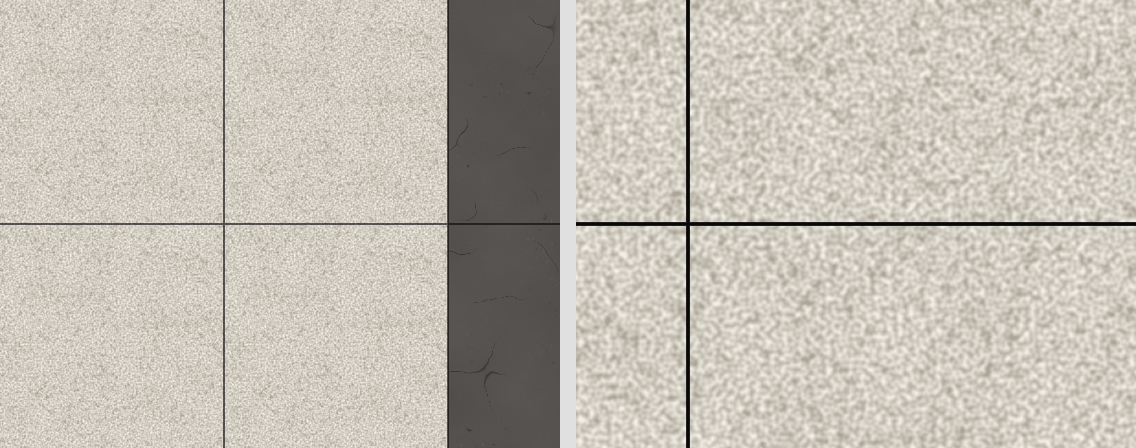
Left, the full canvas; right, a detail of the centre.
Write a Shadertoy shader that draws this texture.

```glsl
// Speckled pale stone tiles with black joints, beside a column of worn dark concrete.
#define ROWS 2.0            // tiles over the canvas height
#define PALE_COLUMNS 2.0    // pale columns before the dark one
#define JOINT_WIDTH 0.0056  // in tile sides
#define GRAIN_SCALE 122.0   // fine grains per tile
#define CLUMP_SCALE 40.0    // darker clumps per tile
#define GRAIN_CONTRAST 1.1
#define CRACK_WIDTH 0.012
#define STONE_LIGHT vec3(0.87, 0.85, 0.81)
#define STONE_SHADE vec3(0.75, 0.73, 0.68)
#define CONCRETE vec3(0.33, 0.32, 0.31)
#define JOINT_COLOR vec3(0.03)

const mat2 TURN = mat2(0.8, 0.6, -0.6, 0.8);

vec2 gradientAt(vec2 cell) {
    vec3 h = fract(cell.xyx * vec3(0.1031, 0.1030, 0.0973));
    h += dot(h, h.yzx + 33.33);
    float angle = 6.2832 * fract((h.x + h.y) * h.z);
    return vec2(cos(angle), sin(angle));
}

// Gradient noise, roughly -1 to 1
float noise(vec2 p) {
    vec2 i = floor(p), f = fract(p);
    vec2 u = f * f * f * (f * (f * 6.0 - 15.0) + 10.0);
    vec2 e = vec2(1.0, 0.0);
    float low = mix(dot(gradientAt(i), f),
                    dot(gradientAt(i + e.xy), f - e.xy), u.x);
    float high = mix(dot(gradientAt(i + e.yx), f - e.yx),
                     dot(gradientAt(i + e.xx), f - e.xx), u.x);
    return 1.4 * mix(low, high, u.y);
}

float fbm(vec2 p) {
    float sum = 0.0, amplitude = 0.5;
    for (int i = 0; i < 4; i++) {
        sum += amplitude * noise(p);
        p = TURN * p * 2.0 + 17.3;
        amplitude *= 0.5;
    }
    return sum;
}

// Pale tile: two layers of grain, small clumps and soft mottling
vec3 speckledStone(vec2 p) {
    float grain = noise(p * GRAIN_SCALE + 300.0)
                + 0.65 * noise(TURN * p * GRAIN_SCALE * 0.7 + 500.0);
    float mottle = noise(p * 8.0 + 40.0);
    float clump = smoothstep(0.1, 0.65, noise(TURN * p * CLUMP_SCALE + 90.0) - 0.2 * mottle);
    float tone = 0.68 + GRAIN_CONTRAST * grain - 0.6 * clump + 0.12 * mottle;
    return mix(STONE_SHADE, STONE_LIGHT, clamp(tone, -0.7, 1.7));
}

// Dark tile: cloudy tone, local pits, broken hairline cracks and pale scuffs
vec3 wornConcrete(vec2 p) {
    float clouds = fbm(p * 2.5);
    float wear = smoothstep(0.1, 0.5, noise(p * 3.2 + 61.0));
    float pits = wear * smoothstep(0.3, 0.6, fbm(TURN * p * 24.0 + 8.0));
    vec2 warped = p + 0.04 * vec2(fbm(p * 7.0), fbm(p * 7.0 + 31.0));
    float crack = 1.0 - smoothstep(0.0, CRACK_WIDTH, abs(noise(warped * 3.0 + 5.0)));
    crack *= smoothstep(0.05, 0.35, noise(p * 4.0 + 23.0));
    float scuffs = smoothstep(0.55, 0.8, noise(p * vec2(55.0, 38.0) + 77.0));
    vec3 color = CONCRETE * (1.0 + 0.11 * clouds + 0.02 * noise(p * 90.0));
    return color * (1.0 - 0.3 * pits - 0.3 * crack) + 0.04 * scuffs * wear;
}

void mainImage(out vec4 fragColor, in vec2 fragCoord) {
    vec2 p = fragCoord * ROWS / iResolution.y;
    float pixel = ROWS / iResolution.y;
    vec2 cell = floor(p);
    vec2 local = p - cell;

    // Pale tiles share one face; each dark tile has its own
    vec3 color = cell.x < PALE_COLUMNS
        ? speckledStone(local)
        : wornConcrete(local + 19.0 * cell.yx);

    // Joints lie only between tiles, not on the canvas border
    vec2 nearest = clamp(round(p), vec2(1.0), vec2(PALE_COLUMNS, ROWS - 1.0));
    vec2 toJoint = abs(p - nearest);
    float edge = 0.5 * JOINT_WIDTH - min(toJoint.x, toJoint.y);
    color = mix(color, JOINT_COLOR, clamp(edge / pixel + 0.5, 0.0, 1.0));

    fragColor = vec4(color, 1.0);
}
```
